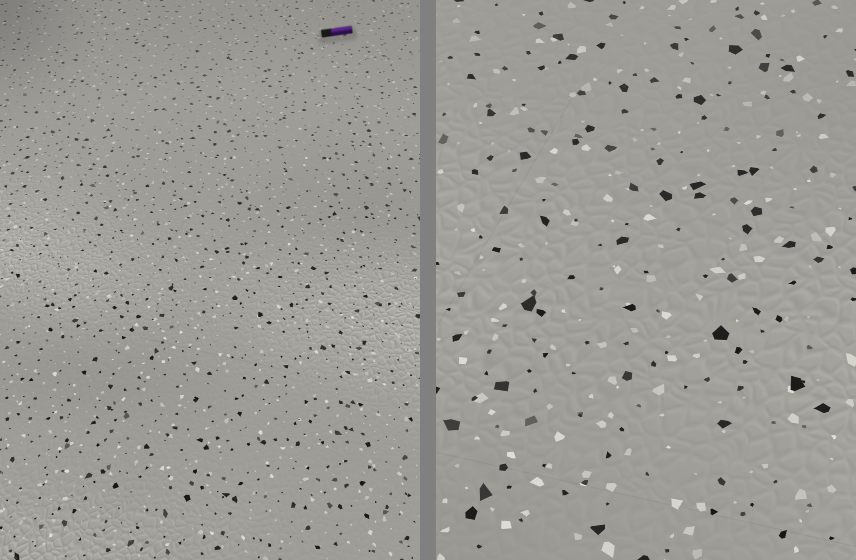
Left, the full canvas; right, a detail of the centre.
A WebGL 2 fragment shader for this texture:

```glsl
#version 300 es
precision highp float;
// A speckled vinyl floor seen at a slant: angular dark and pale flakes on warm grey.
// Flakes and embossing are cellular patterns on a perspective plane; soft sheen,
// faint scratches and one small purple stick are added in canvas space.
uniform vec2 u_resolution;
out vec4 fragColor;

const float HORIZON = 2.8;       // height of the vanishing line, in canvas widths
const float FLAKE_CELLS = 26.0;  // flake cells per canvas width at the near edge
const float EMBOSS_CELLS = 50.0;
const vec3 FLOOR_TINT = vec3(1.008, 0.996, 0.964);

vec2 hash2(vec2 p) {
    return fract(sin(vec2(dot(p, vec2(127.1, 311.7)), dot(p, vec2(269.5, 183.3)))) * 43758.5);
}

float softNoise(vec2 p) {
    return (sin(p.x * 3.1 + sin(p.y * 2.3)) + sin(p.y * 4.7 + 1.6 * sin(p.x * 1.9))
          + 0.5 * sin(p.x * 7.3 - p.y * 6.1)) / 2.5;
}

// Irregular convex pentagon: the largest of five jittered half-plane distances
float flakeDistance(vec2 p, float radius, vec2 seed) {
    float d = -1.0;
    for (int i = 0; i < 5; i++) {
        vec2 h = hash2(seed + float(i) * 7.3);
        float angle = (float(i) + 0.8 * h.x) * 1.2566 + seed.x;
        d = max(d, dot(p, vec2(cos(angle), sin(angle))) - radius * mix(0.6, 1.3, h.y));
    }
    return d;
}

// Scattered flakes: x is coverage, y a random tone
vec2 flakes(vec2 p, float seed, float amount, vec2 radii, float blur) {
    vec2 cell = floor(p), result = vec2(0.0);
    for (int j = -1; j <= 1; j++)
    for (int i = -1; i <= 1; i++) {
        vec2 id = cell + vec2(i, j);
        vec2 place = hash2(id + seed), kind = hash2(id + seed + 41.7);
        if (kind.x > amount) continue;
        float radius = mix(radii.x, radii.y, kind.y * kind.y);
        float d = flakeDistance(p - id - place, radius, id + seed);
        float cover = smoothstep(blur, -blur, d) * min(1.0, radius / blur);
        if (cover > result.x) result = vec2(cover, hash2(id + seed + 83.1).x);
    }
    return result;
}

// Pebbled height: raised cells parted by narrow grooves
float emboss(vec2 p) {
    vec2 cell = floor(p);
    float nearest = 4.0, second = 4.0;
    for (int j = -1; j <= 1; j++)
    for (int i = -1; i <= 1; i++) {
        vec2 id = cell + vec2(i, j);
        float d = length(p - id - hash2(id + 19.0));
        second = min(second, max(nearest, d));
        nearest = min(nearest, d);
    }
    return smoothstep(0.0, 0.45, second - nearest);
}

float segment(vec2 p, vec2 a, vec2 b) {
    vec2 ab = b - a;
    return length(p - a - ab * clamp(dot(p - a, ab) / dot(ab, ab), 0.0, 1.0));
}

float bump(vec2 p, vec2 center, vec2 size) {
    vec2 q = (p - center) / size;
    return exp(-dot(q, q));
}

// Slanting band of reflected light, strongest at both sides
float sheenBand(vec2 uv) {
    float center = mix(0.76, 0.55, uv.x) + 0.02 * softNoise(uv * 3.0);
    float offset = (uv.y - center) / 0.15;
    return exp(-offset * offset) * (0.65 + 0.35 * cos(6.28 * uv.x));
}

vec3 drawStick(vec3 base, vec2 uv, float pixel) {
    vec2 p = mat2(0.99, -0.14, 0.14, 0.99) * (uv - vec2(0.802, 1.258));
    vec2 q = abs(p) - vec2(0.034, 0.006);
    float d = length(max(q, 0.0)) + min(max(q.x, q.y), 0.0) - 0.003;
    vec3 body = mix(vec3(0.17, 0.06, 0.30), vec3(0.36, 0.16, 0.55), smoothstep(-0.004, 0.006, p.y));
    body = mix(vec3(0.10, 0.10, 0.09), body, smoothstep(-pixel, pixel, p.x + 0.013));
    base *= 1.0 - 0.15 * smoothstep(0.012, 0.0, d + 0.4 * p.y);
    return mix(base, body, smoothstep(pixel, -pixel, d));
}

void main() {
    vec2 uv = gl_FragCoord.xy / u_resolution.x;
    float pixel = 1.0 / u_resolution.x;

    // Perspective plane and the size of one pixel on it
    float depth = HORIZON / (HORIZON - uv.y);
    vec2 ground = vec2((uv.x - 0.5) * depth, HORIZON * depth);
    float footprint = pixel * depth * sqrt(depth);
    float far = smoothstep(0.55, 1.35, uv.y);

    // Broad light and shade
    float sheen = sheenBand(uv);
    float nearGloss = bump(uv, vec2(0.1, 0.0), vec2(0.4, 0.17));
    float shade = 0.617 + 0.05 * sheen + 0.025 * nearGloss + 0.005 * softNoise(uv * 4.0);
    shade -= 0.035 * smoothstep(1.08, 1.36, uv.y) + 0.08 * bump(uv, vec2(0.0, 1.33), vec2(0.16, 0.2));
    shade -= 0.025 * bump(uv, vec2(0.2, 0.43), vec2(0.3, 0.1));
    shade -= 0.022 * bump(uv, vec2(0.85, 0.82), vec2(0.35, 0.12));

    // Embossed relief shows where the surface reflects
    vec2 grain = ground * EMBOSS_CELLS + 0.35 * softNoise(ground * 20.0);
    float slope = emboss(grain - vec2(0.05, 0.16)) - emboss(grain + vec2(0.05, 0.16));
    shade += slope * (0.008 + 0.06 * sheen + 0.05 * nearGloss) * (1.0 - 0.8 * far);

    // Scratches
    float scratch = min(segment(uv, vec2(0.333, 0.628), vec2(0.443, 0.814)),
                        segment(uv, vec2(0.333, 0.53), vec2(0.667, 0.455)));
    shade -= 0.03 * smoothstep(1.2 * pixel, 0.0, scratch);
    vec3 color = shade * FLOOR_TINT;

    // Pale flakes, then dark ones
    float blur = 0.6 * footprint * FLAKE_CELLS;
    vec2 pale = flakes(ground * FLAKE_CELLS, 5.0, 0.75, vec2(0.035, 0.15), blur);
    vec3 paleColor = mix(0.72, 0.88, pale.y) * vec3(1.0, 1.0, 0.97);
    color = mix(color, paleColor, pale.x * (1.0 - 0.5 * far));
    vec2 dark = flakes(ground * FLAKE_CELLS, 57.0, 0.8, vec2(0.045, 0.18), blur);
    vec3 darkColor = mix(0.09, 0.38, dark.y * dark.y) * vec3(1.02, 1.0, 0.97);
    color = mix(color, darkColor, dark.x * (1.0 - 0.45 * far));

    fragColor = vec4(drawStick(color, uv, pixel), 1.0);
}
```
